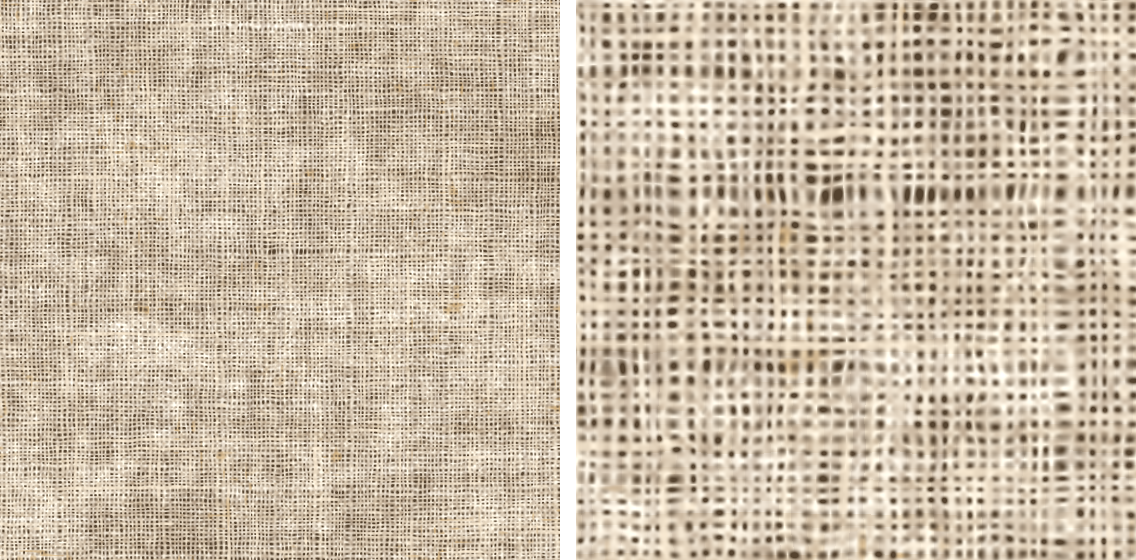
Left, the full canvas; right, a detail of the centre.
This texture is drawn by a three.js fragment shader. Its source:

```glsl
// Plain-woven natural linen: pale irregular threads, dark gaps, slubs and ochre flecks.
#define THREADS 126.0
#define SPACING_JITTER 0.9
#define EDGE_JITTER 0.38
#define GRAIN 0.20
#define STREAK 0.20
#define SLUB_START 0.80
#define FLECK_START 0.78
#define THREAD_COLOR vec3(0.915, 0.860, 0.780)
#define GAP_COLOR vec3(0.33, 0.26, 0.18)
#define SLUB_COLOR vec3(0.97, 0.905, 0.805)
#define OCHRE_COLOR vec3(0.80, 0.64, 0.40)

varying vec2 vUv;

const float PI = 3.14159265;
const float WARP_SEED = 11.0;
const float WEFT_SEED = 253.0;

float hash(vec2 p) {
  return fract(sin(dot(p, vec2(127.1, 311.7))) * 43758.5453);
}

float noise(vec2 p) {
  vec2 cell = floor(p);
  vec2 f = fract(p);
  f = f * f * (3.0 - 2.0 * f);
  float low = mix(hash(cell), hash(cell + vec2(1.0, 0.0)), f.x);
  float high = mix(hash(cell + vec2(0.0, 1.0)), hash(cell + vec2(1.0, 1.0)), f.x);
  return mix(low, high, f.y);
}

float fbm(vec2 p) {
  float sum = 0.0;
  float gain = 0.5;
  for (int i = 0; i < 4; i++) {
    sum += gain * noise(p);
    p = p * 2.03 + 17.3;
    gain *= 0.5;
  }
  return sum / 0.9375;
}

// Thread coordinate: p.x runs across the threads, p.y along them.
float threadCoord(vec2 p, float seed) {
  float sway = noise(p * vec2(3.0, 4.0) + seed) - 0.5;
  float spacing = noise(p * vec2(52.0, 2.0) + seed * 2.0) - 0.5;
  float edge = noise(p * vec2(75.0, 48.0) + seed * 3.0) - 0.5;
  return p.x * THREADS + 0.5 * sway + SPACING_JITTER * spacing + EDGE_JITTER * edge;
}

// Openness between neighbouring threads, uneven along their length.
float gapProfile(float x, float along, float seed) {
  float id = floor(x) + seed;
  float wave = sin(PI * x);
  float fullness = 0.5 * noise(vec2(id, along * 5.0)) + 0.5 * noise(vec2(id + 300.0, along * 45.0));
  return pow(wave * wave + 0.0001, mix(0.15, 1.95, fullness));
}

// Thick pale stretches on single threads.
float slubProfile(float x, float along, float seed) {
  float id = floor(x + 0.5) + seed;
  float wave = sin(PI * x);
  float body = 1.0 - wave * wave * wave * wave;
  float stretch = smoothstep(SLUB_START, 0.97, noise(vec2(id + 700.0, along * 6.0)));
  float knot = smoothstep(0.91, 0.99, noise(vec2(id + 900.0, along * 30.0)));
  float rough = mix(0.5, 1.0, noise(vec2(id, along * 60.0)));
  return body * rough * max(stretch, knot);
}

// Tint of each thread, changing slowly along it.
float threadTint(float x, float along, float seed) {
  float id = floor(x + 0.5) + seed;
  return 0.6 * noise(vec2(id + 500.0, along * 4.0)) + 0.4 * noise(vec2(id + 600.0, along * 28.0)) - 0.5;
}

void main() {
  vec2 uv = vUv;
  float warp = threadCoord(uv, WARP_SEED);
  float weft = threadCoord(uv.yx, WEFT_SEED);

  // Broad patches, straight streaks along both thread directions, fibre grain
  float patches = fbm(uv * vec2(3.0, 4.5) + 5.0) - 0.5;
  float streaks = 0.5 * (fbm(uv * vec2(7.0, 42.0) + 40.0) + fbm(uv * vec2(42.0, 7.0) + 70.0)) - 0.5;
  float smudge = fbm(uv * 33.0 + 60.0) - 0.5;
  float grain = noise(uv * 250.0 + 9.0) - 0.5;

  // Dark openings where gaps cross, each one filled differently by stray fibres
  float opening = gapProfile(warp, uv.y, WARP_SEED) * gapProfile(weft, uv.x, WEFT_SEED);
  float cellDepth = mix(0.5, 1.25, hash(floor(vec2(warp, weft)) + 31.0));
  float depth = cellDepth - 0.55 * patches - 0.7 * streaks - 0.6 * smudge + 0.5 * grain;
  opening = clamp(opening * depth, 0.0, 1.0);

  // Threads: darker stretches are warmer, crossings alternate in height
  float warpTint = threadTint(warp, uv.y, WARP_SEED);
  float weftTint = threadTint(weft, uv.x, WEFT_SEED);
  float crossing = cos(PI * warp) * cos(PI * weft);
  float shade = 0.98 + 0.14 * patches + STREAK * (streaks + 0.7 * smudge) + GRAIN * grain;
  shade += 0.10 * (warpTint + weftTint) + 0.03 * crossing;
  vec3 thread = THREAD_COLOR * pow(vec3(max(shade, 0.1)), vec3(1.0, 1.25, 1.5));
  thread += vec3(0.012, 0.0, -0.03) * (warpTint - weftTint);

  // Ochre fibres caught in the yarn, some upright and some level
  float level = noise(uv * vec2(38.0, 125.0) + 80.0);
  float upright = noise(uv * vec2(125.0, 38.0) + 90.0);
  float fleck = smoothstep(FLECK_START, 0.97, max(level, upright));
  fleck *= smoothstep(0.55, 0.8, noise(uv * 15.0 + 21.0));

  // Slubs lie on top of the weave
  vec3 color = mix(mix(thread, OCHRE_COLOR, 0.65 * fleck), GAP_COLOR, opening);
  float slub = max(slubProfile(warp, uv.y, WARP_SEED), slubProfile(weft, uv.x, WEFT_SEED));
  color = mix(color, SLUB_COLOR * (1.0 + 0.5 * GRAIN * grain), 0.9 * slub);
  gl_FragColor = vec4(clamp(color, 0.0, 1.0), 1.0);
}
```
